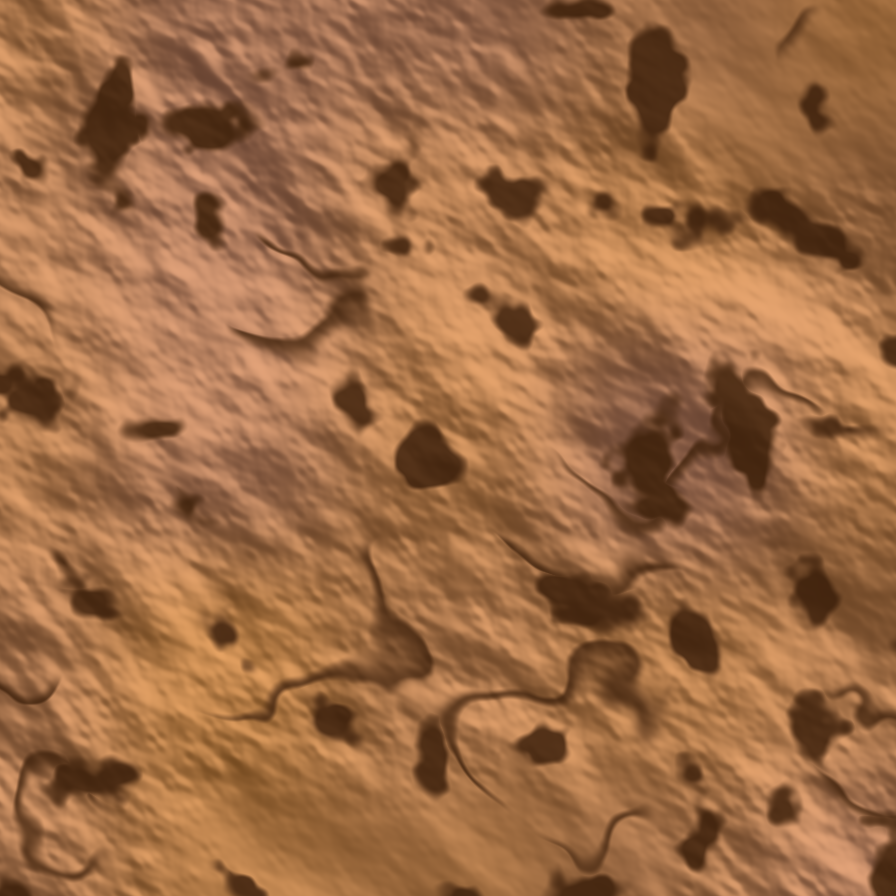
Reproduce this texture procedurally as a Shadertoy shader.

```glsl
#define MID_TONE 0.665
#define SHADOW_TONE 0.30
#define RELIEF 0.105
#define TILT -0.66
#define SHADOW_CELLS 6.0
#define SHADOW_MIN 0.015
#define SHADOW_SPREAD 0.068
#define EDGE_BLUR 0.007
#define RIPPLE_PITCH 0.024
#define RIPPLE_TONE 0.085

float hash(vec2 p) {
    return fract(sin(dot(p, vec2(127.1, 311.7))) * 43758.5453);
}

mat2 rotation(float a) {
    return mat2(cos(a), sin(a), -sin(a), cos(a));
}

float noise(vec2 p) {
    vec2 cell = floor(p), f = fract(p);
    f = f * f * f * (f * (f * 6.0 - 15.0) + 10.0);
    float low = mix(hash(cell), hash(cell + vec2(1, 0)), f.x);
    float high = mix(hash(cell + vec2(0, 1)), hash(cell + vec2(1, 1)), f.x);
    return mix(low, high, f.y);
}

// Turns the canvas so that x runs along the slope, down to the right
vec2 alongSlope(vec2 p) {
    return rotation(-TILT) * p;
}

// Sand height: dunes first, then clods and grains scaled by roughness
float height(vec2 p, float roughness) {
    vec2 q = alongSlope(p) * vec2(0.65, 1.15);
    float sum = 0.0, freq = 4.5, amp = 1.0 / freq;
    for (int i = 0; i < 6; i++) {
        float weight = i < 2 ? 1.0 : roughness;
        sum += weight * amp * noise(q * freq + float(i) * 17.3);
        q = rotation(0.55) * q;
        freq *= 1.95;
        amp *= 0.49;
    }
    return sum;
}

// Distance to the nearest scattered hollow
float hollows(vec2 p) {
    vec2 cell = floor(p * SHADOW_CELLS);
    float nearest = 1.0;
    for (int y = -1; y <= 1; y++)
    for (int x = -1; x <= 1; x++) {
        vec2 id = cell + vec2(x, y);
        vec2 jitter = vec2(hash(id + 3.7), hash(id + 9.2));
        float pick = hash(id + 21.4);
        float size = SHADOW_MIN + SHADOW_SPREAD * pick * pick;
        vec2 axes = size * vec2(1.0, mix(0.32, 0.72, hash(id + 5.1)));
        float angle = TILT + 1.7 * (hash(id + 13.8) - 0.5);
        vec2 d = rotation(-angle) * (p - (id + jitter) / SHADOW_CELLS);
        nearest = min(nearest, (length(d / axes) - 1.0) * axes.y);
    }
    return nearest;
}

// Overhangs: sharp on one side, fading on the other
float ledges(vec2 p) {
    vec2 q = alongSlope(p) * vec2(0.7, 1.2);
    float side = noise(q * 7.0 + 41.0) - 0.5 + 0.16 * (noise(p * 26.0) - 0.5);
    float reach = 0.02 + 0.11 * noise(p * 11.0 + 8.0);
    float band = smoothstep(-0.025, 0.015, side) * (1.0 - smoothstep(0.015, reach + 0.02, side));
    return band * smoothstep(0.48, 0.66, noise(p * 6.0 + 63.0));
}

// Ribbed streaks in a few patches
float ripples(vec2 p) {
    vec2 q = rotation(-TILT + 0.22) * p;
    float bend = 0.03 * noise(p * 7.0) + 0.012 * noise(p * 24.0);
    float wave = sin(6.2832 * (q.y + bend) / RIPPLE_PITCH);
    float broken = 0.35 + 0.65 * noise(q * vec2(14.0, 40.0));
    return wave * broken * smoothstep(0.56, 0.76, noise(p * 3.6 + 28.0));
}

void mainImage(out vec4 fragColor, in vec2 fragCoord) {
    vec2 p = fragCoord / iResolution.y;

    // Raking light on the relief
    float roughness = mix(0.3, 1.2, smoothstep(0.2, 0.65, noise(p * 3.2 + 5.0)));
    vec2 ray = 0.0028 * vec2(0.5, 0.866);
    float slope = (height(p + ray, roughness) - height(p - ray, roughness)) / (2.0 * length(ray));
    float patches = noise(alongSlope(p) * vec2(4.0, 7.0) + 77.0) - 0.5;
    float light = RELIEF * slope + 0.14 * patches + RIPPLE_TONE * ripples(p);
    float tone = MID_TONE + 0.24 * tanh(light / 0.24);

    // Ragged shadows
    float ragged = 0.036 * (noise(p * 21.0) - 0.5) + 0.016 * (noise(p * 58.0) - 0.5);
    float d = hollows(p) + ragged;
    float shadow = 1.0 - smoothstep(-EDGE_BLUR, EDGE_BLUR, d);
    shadow = max(shadow, 0.85 * ledges(p));
    tone = mix(tone, SHADOW_TONE + 0.16 * (tone - MID_TONE), shadow);

    // Tone to sand colour, from golden to dusty
    vec3 sand = vec3(tone, 0.78 * tone - 0.06, 0.6 * tone - 0.1);
    float dust = (noise(p * 4.0 + 90.0) - 0.5) * (1.0 - shadow);
    sand += dust * vec3(-0.03, -0.01, 0.09);
    fragColor = vec4(clamp(sand, 0.0, 1.0), 1.0);
}
```
